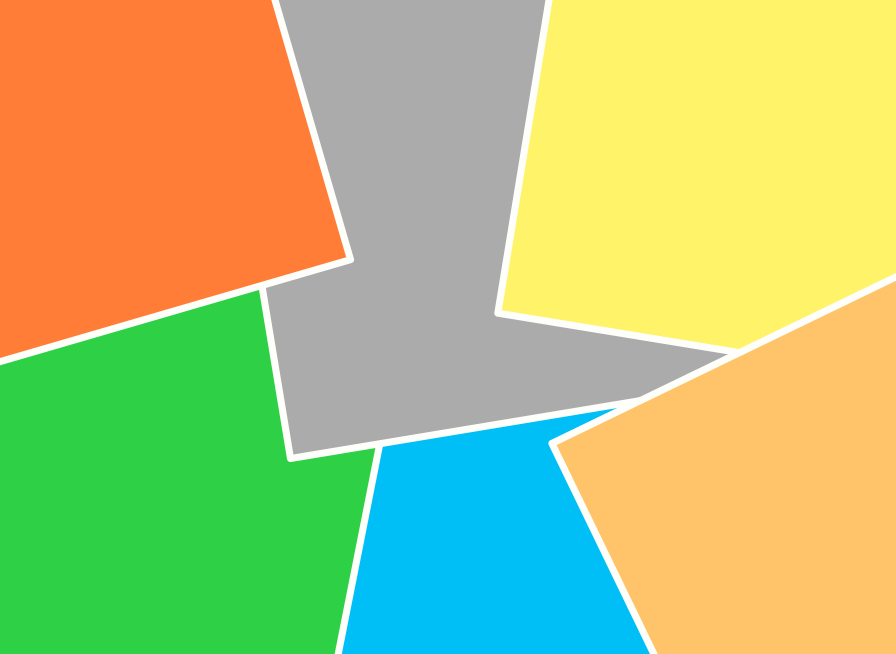
Write a Shadertoy shader that draws this background.

```glsl
// Overlapping flat colour cards with white outlines, fanned around a grey centre.

#define BORDER 0.0054
#define OUTLINE vec3(0.995, 0.995, 0.985)
#define GREEN   vec3(0.18, 0.82, 0.27)
#define BLUE    vec3(0.00, 0.75, 0.97)
#define GREY    vec3(0.67, 0.67, 0.67)
#define ORANGE  vec3(1.00, 0.49, 0.21)
#define YELLOW  vec3(1.00, 0.955, 0.41)
#define PEACH   vec3(1.00, 0.77, 0.415)

// Signed distance to a quarter plane: one side runs from the corner
// along the angle, the other a quarter turn counterclockwise from it.
float cardDistance(vec2 p, vec2 corner, float angle) {
    vec2 side = vec2(cos(angle), sin(angle));
    vec2 offset = corner - p;
    vec2 q = vec2(dot(offset, side), dot(offset, vec2(-side.y, side.x)));
    return length(max(q, 0.0)) + min(max(q.x, q.y), 0.0);
}

// Lay an outlined card over the colour beneath it.
vec3 layCard(vec3 below, vec3 fill, vec2 p, vec2 corner, float angle, float pixel) {
    float d = cardDistance(p, corner, angle);
    float outer = clamp(0.5 - (d - BORDER) / pixel, 0.0, 1.0);
    float inner = clamp(0.5 - (d + BORDER) / pixel, 0.0, 1.0);
    return mix(below, mix(OUTLINE, fill, inner), outer);
}

void mainImage(out vec4 fragColor, in vec2 fragCoord) {
    // Canvas height is one unit
    float pixel = 1.0 / iResolution.y;
    vec2 p = fragCoord * pixel;

    // Cards from the bottom of the stack to the top
    vec3 color = GREEN;
    color = layCard(color, BLUE,   p, vec2(0.6235, 0.5379), -1.766, pixel);
    color = layCard(color, GREY,   p, vec2(0.4442, 0.2989),  0.164, pixel);
    color = layCard(color, ORANGE, p, vec2(0.5360, 0.6030),  1.854, pixel);
    color = layCard(color, YELLOW, p, vec2(0.7612, 0.5212), -0.162, pixel);
    color = layCard(color, PEACH,  p, vec2(0.8439, 0.3220), -1.120, pixel);

    fragColor = vec4(color, 1.0);
}
```
